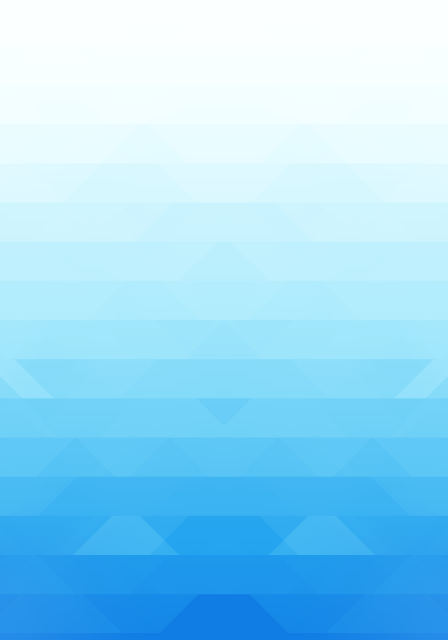
Write a Shadertoy shader that draws this background.

```glsl
// A pale-to-deep blue gradient cut into level bands of 45 degree facets.
// Each facet nudges the position on one colour ramp; the whole is mirrored
// about the vertical axis, with hashed small facets under larger accents.
#define BAND_HEIGHT 0.0612   // band height, in canvas heights
#define BAND_OFFSET 0.0104   // height of the lowest band edge
#define BAND_SLOPE 0.2       // share of smooth gradient inside a band
#define FACETS 4             // scattered trapezoids per band
#define DIAMONDS 14          // diamonds that cross the bands
#define FACET_SHIFT 0.014    // strength of the trapezoids on the ramp
#define DIAMOND_SHIFT 0.009  // strength of the diamonds on the ramp

float hash(vec2 p) {
    vec3 q = fract(p.xyx * vec3(0.1031, 0.1030, 0.0973));
    q += dot(q, q.yzx + 33.33);
    return fract((q.x + q.y) * q.z);
}

// Colour ramp, 0 at the top of the canvas and 1 at the bottom
vec3 ramp(float t) {
    const vec3 stops[9] = vec3[9](
        vec3(0.99, 1.00, 1.00), vec3(0.97, 1.00, 1.00),
        vec3(0.90, 0.985, 1.00), vec3(0.78, 0.95, 0.995),
        vec3(0.67, 0.92, 0.99), vec3(0.49, 0.845, 0.975),
        vec3(0.31, 0.75, 0.957), vec3(0.14, 0.64, 0.935),
        vec3(0.06, 0.49, 0.895));
    float s = clamp(t, 0.0, 1.0) * 8.0;
    int i = int(min(floor(s), 7.0));
    return mix(stops[i], stops[i + 1], s - float(i));
}

float cover(float inside, float aa) {
    return clamp(inside / aa + 0.5, 0.0, 1.0);
}

// Trapezoid filling a band; flare is +1 (wider below) or -1 (narrower below)
float trapezoid(vec2 q, float centre, float halfTop, float flare, float aa) {
    return cover(halfTop + flare * q.y - abs(q.x - centre), aa);
}

// Large facets that belong to one band each; positive values are deeper
float accents(vec2 q, int band, float aa) {
    switch (band) {
        case 0:  return 0.045 * trapezoid(q, 0.0, 0.65, 1.0, aa)
                      - 0.020 * trapezoid(q, 4.4, 0.8, 1.0, aa);
        case 1:  return 0.015 * trapezoid(q, 0.0, 1.4, 1.0, aa)
                      - 0.015 * trapezoid(q, 5.2, 0.4, 1.0, aa);
        case 2:  return 0.030 * trapezoid(q, 0.0, 0.9, 1.0, aa)
                      - 0.050 * trapezoid(q, 2.5, 0.35, 1.0, aa);
        case 3:  return 0.022 * trapezoid(q, 0.0, 3.75, 1.0, aa);
        case 4:  return 0.018 * trapezoid(q, 3.8, 0.0, 1.0, aa)
                      + 0.012 * trapezoid(q, 1.4, 0.0, 1.0, aa);
        case 5:  return 0.025 * trapezoid(q, 0.0, 0.7, -1.0, aa);
        case 6:  return 0.015 * trapezoid(q, 0.0, 1.7, 1.0, aa)
                      - 0.045 * cover(0.4 - abs(q.x + q.y - 5.75), aa);
        case 7:  return 0.012 * trapezoid(q, 0.0, 0.0, 1.0, aa);
        case 8:  return 0.020 * trapezoid(q, 2.08, 0.45, 1.0, aa);
        case 9:  return 0.025 * trapezoid(q, 0.0, 0.15, 1.0, aa);
        case 10: return 0.020 * trapezoid(q, 0.0, 1.3, 1.0, aa);
        case 11: return 0.020 * trapezoid(q, 2.4, 0.7, 1.0, aa);
        case 12: return 0.025 * trapezoid(q, 2.05, 0.1, 1.0, aa);
    }
    return 0.0;
}

// Position on the ramp for a point treated as part of the given band
float bandTone(vec2 p, float band, float aa) {
    float level = mix(band + 0.5, p.y, BAND_SLOPE);
    float tone = 1.0 - BAND_OFFSET - level * BAND_HEIGHT;
    vec2 q = vec2(p.x, band + 1.0 - p.y);
    for (int i = 0; i < FACETS; i++) {
        vec2 seed = vec2(band + 40.0, float(i) * 7.0 + 3.0);
        float centre = 6.0 * (float(i) + hash(seed)) / float(FACETS);
        float flare = hash(seed + 11.0) < 0.65 ? 1.0 : -1.0;
        float halfTop = 0.7 * hash(seed + 23.0) + 0.5 - 0.5 * flare;
        float shift = FACET_SHIFT * (hash(seed + 37.0) - 0.5);
        tone += shift * trapezoid(q, centre, halfTop, flare, aa);
    }
    return tone + accents(q, int(band), aa);
}

// Faint diamonds laid across the band edges
float diamondTone(vec2 p, float aa) {
    float tone = 0.0;
    for (int i = 0; i < DIAMONDS; i++) {
        vec2 seed = vec2(float(i) * 5.0 + 2.0, 71.0);
        float height = 14.0 * (float(i) + 0.5) / float(DIAMONDS);
        vec2 centre = vec2(6.0 * hash(seed), height);
        vec2 d = abs(p - centre);
        float size = mix(0.5, 1.8, hash(seed + 19.0));
        float shift = DIAMOND_SHIFT * (hash(seed + 31.0) - 0.4);
        tone += shift * cover(size - d.x - d.y, aa);
    }
    return tone;
}

void mainImage(out vec4 fragColor, in vec2 fragCoord) {
    // Mirrored coordinates, one unit per band
    vec2 uv = fragCoord / iResolution.y;
    float middle = 0.5 * iResolution.x / iResolution.y;
    vec2 p = vec2(abs(uv.x - middle), uv.y - BAND_OFFSET) / BAND_HEIGHT;
    float pixel = 1.0 / (iResolution.y * BAND_HEIGHT);
    float aa = 1.414 * pixel;

    // Blend the two bands that meet at the nearest edge
    float edge = floor(p.y + 0.5);
    float tone = mix(bandTone(p, edge - 1.0, aa), bandTone(p, edge, aa),
                     cover(p.y - edge, pixel));
    vec3 color = ramp(tone + diamondTone(p, aa));

    // Softer blue in the lower corners
    float corner = smoothstep(1.5, 6.0, p.x) * (1.0 - smoothstep(1.0, 3.5, p.y));
    color = mix(color, vec3(0.20, 0.59, 0.92), 0.6 * corner);
    fragColor = vec4(color, 1.0);
}
```
